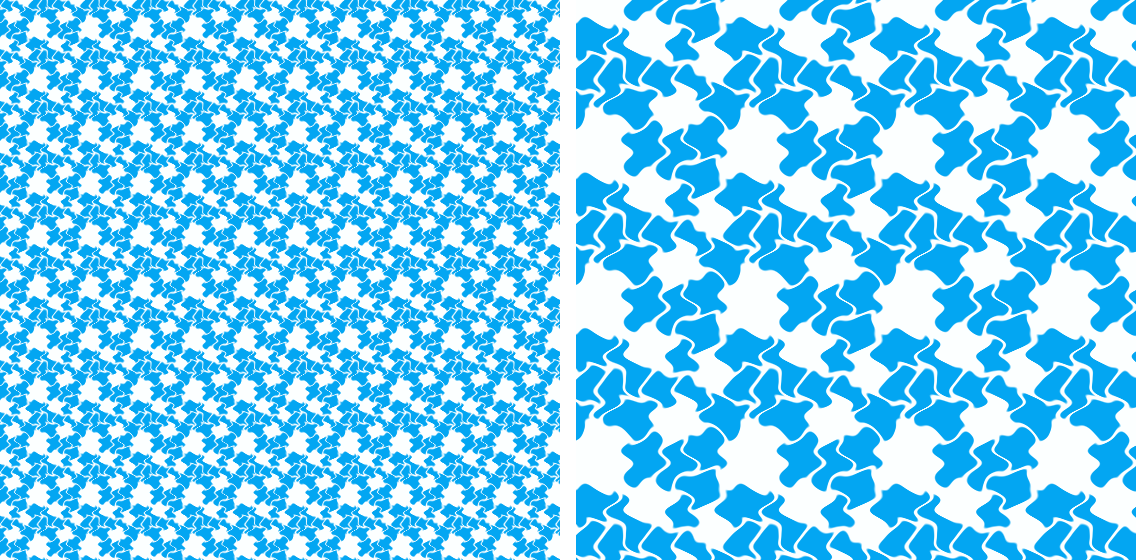
Left: the whole. Right: its middle third, enlarged.
A WebGL 2 fragment shader for this pattern:

```glsl
#version 300 es
precision highp float;
// Blue jigsaw-like scraps with thin white seams and four white blobs per tile.
// Each tile is a wrapped, weighted Voronoi diagram whose straight borders are
// bent by periodic shears; a soft minimum rounds the corners of the scraps.

uniform vec2 u_resolution;
out vec4 fragColor;

// Cell centres in tile units; the first four cells are white.
const vec2 CELLS[17] = vec2[17](
    vec2(0.0, 0.0), vec2(0.54, 0.26), vec2(0.37, 0.67), vec2(0.74, 0.54),
    vec2(-0.09, 0.68), vec2(0.65, 0.78), vec2(0.51, -0.05), vec2(0.33, 0.0),
    vec2(0.23, 0.27), vec2(-0.19, 0.29), vec2(0.42, 0.47), vec2(0.11, 0.43),
    vec2(0.24, 0.53), vec2(-0.06, 0.47), vec2(0.69, 0.05), vec2(0.63, 0.41),
    vec2(0.55, 0.62));

// Shears with whole-number frequencies keep the tile seamless.
vec2 bendBorders(vec2 p) {
    const float TAU = 6.28318;
    p.x += 0.031 * sin(TAU * 5.0 * p.y) + 0.010 * sin(TAU * 8.0 * p.y);
    p.y += 0.031 * sin(TAU * 5.0 * p.x) - 0.014 * sin(TAU * 2.0 * p.x);
    return p;
}

// Shortest vector from a cell centre to p across the repeating tile.
vec2 wrappedOffset(vec2 p, vec2 centre) {
    return fract(p - centre + 0.5) - 0.5;
}

// Squared distance less a weight that enlarges the white cells.
float power(vec2 offset, int cell) {
    float weight = cell == 0 ? 0.014 : cell < 4 ? 0.001 : 0.0;
    return dot(offset, offset) - weight;
}

void main() {
    float repeats = 10.8;
    vec2 p = gl_FragCoord.xy / u_resolution.y * repeats - vec2(0.731, 0.26);
    float pixel = repeats / u_resolution.y;
    p = bendBorders(p);

    // Find the cell that owns this point.
    int owner = 0;
    float ownerPower = 10.0;
    vec2 ownerOffset = vec2(0.0);
    for (int i = 0; i < 17; i++) {
        vec2 offset = wrappedOffset(p, CELLS[i]);
        float cellPower = power(offset, i);
        if (cellPower < ownerPower) {
            owner = i;
            ownerPower = cellPower;
            ownerOffset = offset;
        }
    }

    // Soft minimum of the distances to its borders.
    float closeness = 0.0;
    for (int i = 0; i < 17; i++) {
        if (i == owner) continue;
        vec2 offset = wrappedOffset(p, CELLS[i]);
        float border = (power(offset, i) - ownerPower)
                     / (2.0 * max(length(offset - ownerOffset), 0.01));
        closeness += exp(-90.0 * border);
    }
    float edge = -log(max(closeness, 1e-20)) / 90.0;

    // Blue scraps on white, with seams left open between them.
    float blueCover = smoothstep(0.012 - 0.9 * pixel, 0.012 + 0.9 * pixel, edge);
    if (owner < 4) blueCover = 0.0;
    vec3 white = vec3(0.99, 1.0, 1.0);
    vec3 blue = vec3(0.01, 0.65, 0.95);
    fragColor = vec4(mix(white, blue, blueCover), 1.0);
}
```
